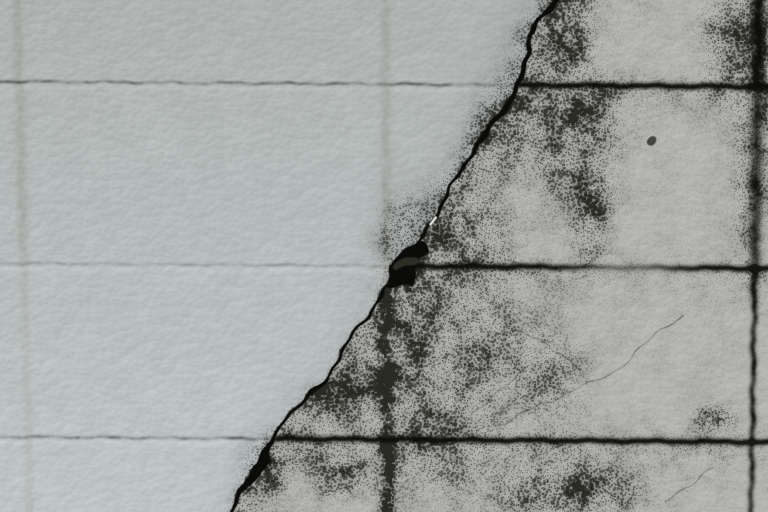
A Shadertoy shader for this texture:

```glsl
// A painted block wall split by a diagonal crack: pale on the left, mouldy on the right.
// Joints are soft lines, the crack is a polyline distance, and grime is a sum of soft
// spots broken up by layered cellular noise and fine speckles.
const vec3 PAINT_TOP = vec3(.685, .705, .7), PAINT_LOW = vec3(.75, .772, .778);
const vec3 DAMP_PAINT = vec3(.735, .74, .722), MORTAR = vec3(.6, .6, .565);
const vec3 GRIME = vec3(.13, .13, .11), VOID = vec3(.045, .045, .038);
const float RELIEF = .11, DAMP_BASE = .13;

// Joints: row heights, then x and lean of columns
const float ROW[3] = float[3](.841, .486, .147);
const vec2 COLUMN[3] = vec2[3](vec2(.033, .026), vec2(.753, .004), vec2(1.482, -.015));

const vec2 CRACK[13] = vec2[13](
  vec2(1.09, 1.01), vec2(1.035, .93), vec2(1.02, .844), vec2(.908, .678), vec2(.859, .6),
  vec2(.83, .541), vec2(.758, .443), vec2(.703, .365), vec2(.635, .258), vec2(.547, .17),
  vec2(.523, .12), vec2(.479, .053), vec2(.45, -.01));

// Hairline cracks: start and end
const vec4 HAIR[6] = vec4[6](
  vec4(.97, .17, 1.19, .268), vec4(1.19, .268, 1.33, .385), vec4(1, .357, 1.075, .326),
  vec4(1.075, .326, 1.133, .277), vec4(.89, .16, 1.03, .285), vec4(1.3, .02, 1.39, .085));

// Grime spots (inner ones stay right of the crack): centre, radii; then strengths
const vec4 INNER[9] = vec4[9](
  vec4(1.113, .94, .035, .09), vec4(1.425, .92, .045, .1), vec4(1.12, .73, .075, .11),
  vec4(1.155, .58, .035, .1), vec4(.92, .54, .08, .07), vec4(.8, .34, .055, .16),
  vec4(.94, .32, .09, .12), vec4(.68, .25, .09, .08), vec4(.672, .073, .05, .037));
const vec4 OUTER[9] = vec4[9](
  vec4(1.11, .04, .12, .045), vec4(1.395, .18, .035, .02), vec4(1.08, .26, .07, .12),
  vec4(.99, .77, .06, .09), vec4(1.465, .65, .03, .17), vec4(1.49, .88, .026, .2),
  vec4(.86, .14, .1, .13), vec4(.778, .55, .045, .08), vec4(.515, .09, .036, .05));
const float FORCE_IN[9] = float[9](.6, .5, .6, .45, .35, .55, .35, .4, .75);
const float FORCE_OUT[9] = float[9](.75, .75, .25, .35, .45, .5, .32, .4, .55);

vec2 hash2(vec2 c) {
  vec3 h = fract(c.xyx * vec3(.1031, .103, .0973));
  h += dot(h, h.yzx + 33.33);
  return fract((h.xx + h.yz) * h.zy);
}
// Distance to the nearest scattered point
float cells(vec2 p) {
  vec2 id = floor(p);
  float near = 4.;
  for (int i = 0; i < 9; i++) {
    vec2 c = id + vec2(i % 3 - 1, i / 3 - 1);
    near = min(near, length(c + hash2(c + 80.) - p));
  }
  return near;
}
float mottle(vec2 p) {
  float sum = 0., amp = .4;
  for (int i = 0; i < 4; i++, amp *= .72) {
    sum += amp * cells(p);
    p = mat2(1.6, 1.2, -1.2, 1.6) * p + 3.7;
  }
  return smoothstep(.25, .78, sum);
}
float band(float d, float w) { return exp(-d * d / (w * w)); }
float spot(vec2 p, vec4 s) { p = (p - s.xy) / s.zw; return exp(-dot(p, p)); }
float ink(float d) { return clamp(.5 - .6 * d * iResolution.y, 0., 1.); }
float segment(vec2 p, vec2 a, vec2 b) {
  p -= a; b -= a;
  return length(p - b * clamp(dot(p, b) / dot(b, b), 0., 1.));
}
float relief(vec2 p) { return .6 * cells(p * vec2(34, 52)) + .4 * cells(p * vec2(75, 100)); }

void mainImage(out vec4 fragColor, in vec2 fragCoord) {
  vec2 p = fragCoord / iResolution.y;
  vec2 q = p + .003 * (sin(p.yx * vec2(61, 53)) + .6 * sin(p.yx * vec2(157, 139) + 2.));
  float cloud = mottle(p * 13.), grain = cells(p * 150.), coarse = cells(p * 85.);

  // Crack distance and its damp side
  float crack = 9., crackX = 0.;
  for (int i = 0; i < 12; i++) {
    vec2 a = CRACK[i], b = CRACK[i + 1];
    crack = min(crack, segment(q, a, b));
    if (q.y <= a.y && q.y > b.y) crackX = mix(b.x, a.x, (q.y - b.y) / (a.y - b.y));
  }
  float damp = smoothstep(-.012, .012, q.x - crackX), upper = smoothstep(.38, .56, p.y);

  // Paint with brushed relief
  vec3 col = mix(mix(PAINT_LOW, PAINT_TOP, p.y), DAMP_PAINT, damp) + .02 * (cloud - .5);
  col += RELIEF * (relief(p + vec2(-.002, .003)) - relief(p));

  // Grime from spots, crack halo and joints
  float grime = DAMP_BASE * damp, joint = 0., mortar = 0.;
  for (int i = 0; i < 9; i++)
    grime += FORCE_IN[i] * spot(q, INNER[i]) * damp + FORCE_OUT[i] * spot(q, OUTER[i]);
  grime += mix(mix(.25, .75, upper) * exp(-crack / .026), .5 * exp(-crack / .05), damp);
  for (int i = 0; i < 3; i++) {
    float dy = q.y * .4 + p.y * .6 - ROW[i] + .007 * p.x;
    float fade = i == 1 ? 1. - .65 * band(p.x - 1.22, .11) : 1., faint = i == 1 ? .14 : .34;
    joint += mix(faint * (.4 + cloud) * band(dy, .0036), fade * band(dy, .0062), damp);
    col += .025 * band(dy + .01, .006) * (1. - damp);
    grime += damp * fade * .3 * exp(-abs(dy) / (dy < 0. ? .03 : .012));
    float dx = (p.x + q.x) * .5 - COLUMN[i].x - COLUMN[i].y * (1. - p.y);
    if (i == 2) joint += band(dx, mix(.006, .012, upper)) * (.65 + .4 * cloud);
    else {
      mortar += (1. - damp) * band(dx, .01) * mix(.35, .8, upper);
      grime += damp * (1. - upper) * .6 * band(dx, .014);
    }
  }
  col = mix(col, MORTAR, mortar * (.85 - .6 * coarse));
  float fine = (.62 * grime * (.5 + cloud) - grain) * 3.5 + .5;
  float blots = (.5 * grime * (.4 + cloud) - coarse) * 4. + .5;
  float speck = clamp(max(fine, blots), 0., 1.) * min(grime * 2.5, 1.);
  col = mix(col, GRIME, min(.72 * grime * (.25 + .95 * cloud) + .45 * speck, .94));
  col = mix(col, VOID, min(joint, .92));

  // Hairlines and a chip
  float hair = 9.;
  for (int i = 0; i < 6; i++) hair = min(hair, segment(q, HAIR[i].xy, HAIR[i].zw));
  col = mix(col, GRIME, ink(hair - .001) * (.25 + .4 * cloud));
  col = mix(col, GRIME, .75 * ink(length(q - vec2(1.274, .722)) - .009));

  // Main crack, hollow, loose stone, daylight
  float gap = crack - (.0036 + .01 * band(p.y - .09, .035) + .003 * band(p.y - .84, .12)) * (.7 + .6 * cloud);
  vec2 box = abs(q - vec2(.785, .463)) - vec2(.026, .023);
  gap = min(gap, min(max(box.x, box.y), segment(q, vec2(.775, .485), vec2(.825, .515)) - .013));
  col = mix(col, VOID, ink(gap));
  col = mix(col, GRIME * 1.6, .8 * ink(segment(q, vec2(.775, .481), vec2(.805, .489)) - .008));
  col = mix(col, vec3(.9), ink(segment(p, vec2(.841, .562), vec2(.851, .575)) - .0025));
  fragColor = vec4(clamp(col, 0., 1.), 1);
}
```
